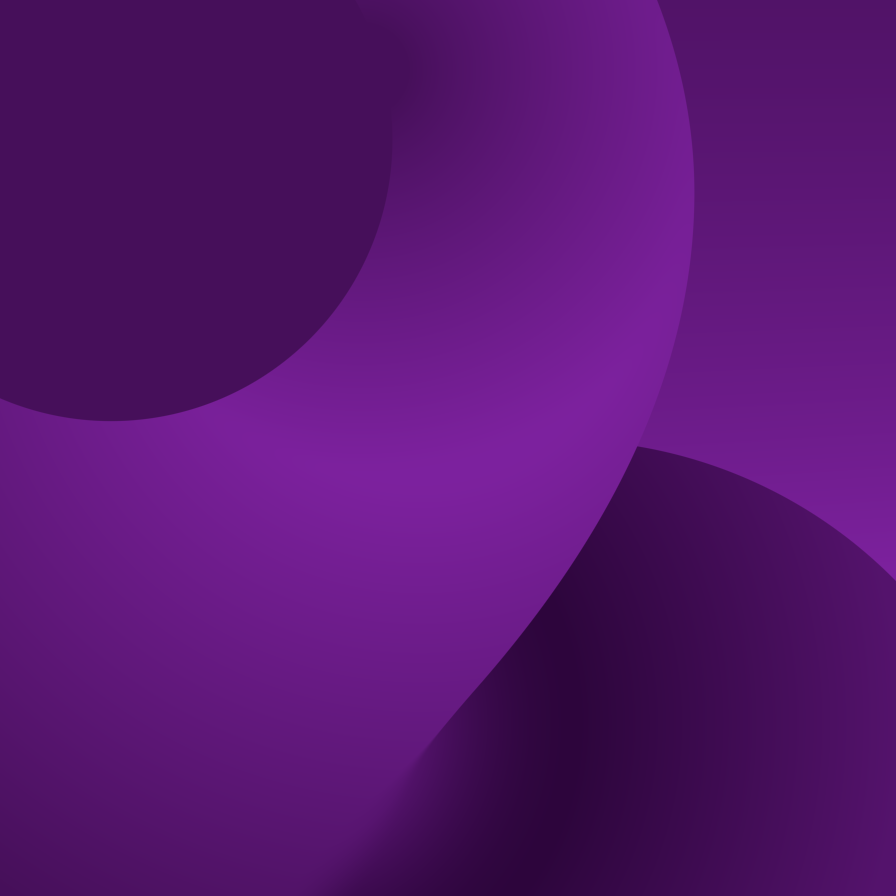
Give the GLSL for this background, as a Shadertoy shader.

```glsl
// Overlapping violet folds: a flat disc, a broad curved ribbon and a dark lobe
// over a soft backdrop. Shapes are signed distances; shading comes from radial
// ramps around off-centre points, which gives each fold its rounded look.

#define BRIGHT vec3(0.490, 0.130, 0.622)
#define SHADE  vec3(0.275, 0.060, 0.352)
#define MIDDLE vec3(0.330, 0.074, 0.424)
#define DEEP   vec3(0.176, 0.020, 0.235)
#define DISC   vec3(0.124, 0.844, 0.314)   // centre, radius
#define LOBE   vec3(0.625, -0.016, 0.525)  // centre, radius
#define RIBBON_TIP vec2(0.775, 0.785)      // rightmost point of the ribbon
#define CREST_BLEND 0.06

float ramp(float a, float b, float x) {
    return clamp((x - a) / (b - a), 0.0, 1.0);
}

float circle(vec2 p, vec3 c) {
    return length(p - c.xy) - c.z;
}

// Coverage of a shape whose edge spans the given width
float cover(float d, float width) {
    return 1.0 - smoothstep(-0.5 * width, 0.5 * width, d);
}

float smoothMin(float a, float b, float k) {
    float h = max(k - abs(a - b), 0.0) / k;
    return min(a, b) - 0.25 * k * h * h;
}

// Parabolic outer edge that bends back outward near its lower tail
float ribbonDistance(vec2 p) {
    float drop = RIBBON_TIP.y - p.y;
    float bend = drop < 0.0 ? 0.902 : 0.795;
    float body = min(drop, 0.553);
    float tail = drop - body;
    float slope = 2.0 * bend * body - 1.228 * tail;
    float edge = RIBBON_TIP.x - bend * body * body
               - 2.0 * bend * body * tail + 0.614 * tail * tail;
    return (p.x - edge) / sqrt(1.0 + slope * slope);
}

// Light climbs away from the inner fold, then falls off past the crest
vec3 ribbonColor(vec2 p) {
    float rise = pow(ramp(0.052, 0.449, length(p - vec2(0.404, 0.922))), 0.85);
    float fall = 1.0 - ramp(0.241, 0.833, length(p - vec2(0.469, 0.700)));
    return mix(SHADE, BRIGHT, max(smoothMin(rise, fall, CREST_BLEND), 0.0));
}

// A dark circular valley with lighter slopes on both sides
vec3 lobeColor(vec2 p) {
    float r = length(p - vec2(0.326, 0.193));
    float inner = 1.0 - ramp(0.14, 0.32, r);
    float outer = ramp(0.32, 0.68, r);
    return mix(DEEP, MIDDLE, inner * inner + outer);
}

vec3 backdropColor(vec2 p) {
    float depth = 1.0 - p.y;
    return mix(SHADE, BRIGHT, clamp(0.20 + 0.75 * depth + 0.75 * depth * depth
                                    - 0.35 * depth * depth * (1.0 - p.x), 0.0, 1.0));
}

void mainImage(out vec4 fragColor, in vec2 fragCoord) {
    vec2 p = fragCoord / iResolution.y;
    float pixel = 1.5 / iResolution.y;

    // Back to front: backdrop, lobe, ribbon, disc
    vec3 color = backdropColor(p);
    color = mix(color, lobeColor(p), cover(circle(p, LOBE), pixel));

    // The ribbon edge melts into the lobe toward the bottom
    float melt = pixel + 0.07 * smoothstep(0.19, 0.02, p.y);
    color = mix(color, ribbonColor(p), cover(ribbonDistance(p), melt));

    color = mix(color, SHADE, cover(circle(p, DISC), pixel));
    fragColor = vec4(color, 1.0);
}
```
